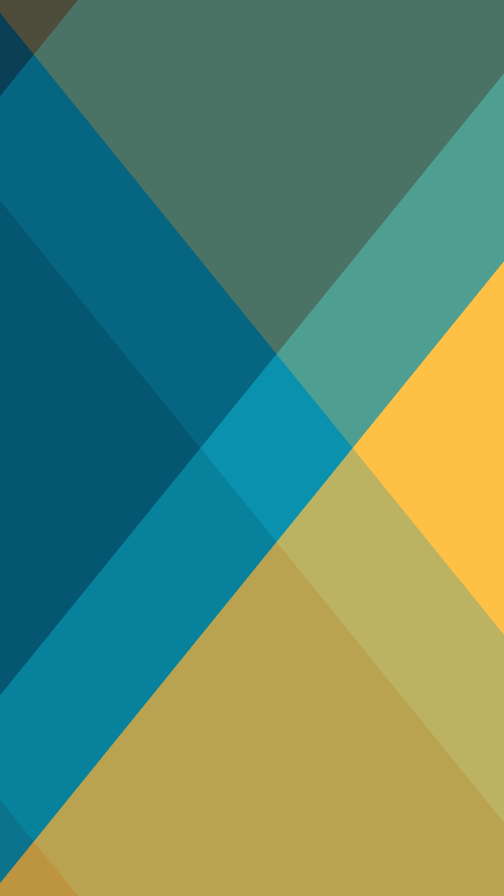
Give the GLSL for this background, as a Shadertoy shader.

```glsl
// Soft step across a line, one pixel wide
float cover(float d) {
    return clamp(d * iResolution.y + 0.5, 0.0, 1.0);
}

void mainImage(out vec4 fragColor, in vec2 fragCoord) {
    // Height units, vertically centred
    vec2 p = vec2(fragCoord.x, fragCoord.y - 0.5 * iResolution.y) / iResolution.y;

    // Signed distances along the two mirrored diagonals
    const float slope = 1.234;
    float toNormal = inversesqrt(1.0 + slope * slope);
    float rising = p.y - slope * p.x;
    float falling = -p.y - slope * p.x;

    vec3 color = vec3(255.0, 192.0, 70.0);

    // Rising bands: teal tint, then two shadows
    color += vec3(-176.5, -34.0, 75.5) * cover((rising + 0.4857) * toNormal);
    color += vec3(-4.5, -43.5, -44.0) * cover((rising + 0.276) * toNormal);
    color += vec3(4.0, -38.0, -44.0) * cover((rising - 0.3926) * toNormal);

    // Falling bands: softer teal tint, then two shadows
    color += vec3(-68.5, -13.5, 27.5) * cover((falling + 0.4857) * toNormal);
    color += vec3(-2.0, -15.5, -16.5) * cover((falling + 0.276) * toNormal);
    color += vec3(4.0, -14.0, -16.5) * cover((falling - 0.3926) * toNormal);

    fragColor = vec4(clamp(color / 255.0, 0.0, 1.0), 1.0);
}
```
